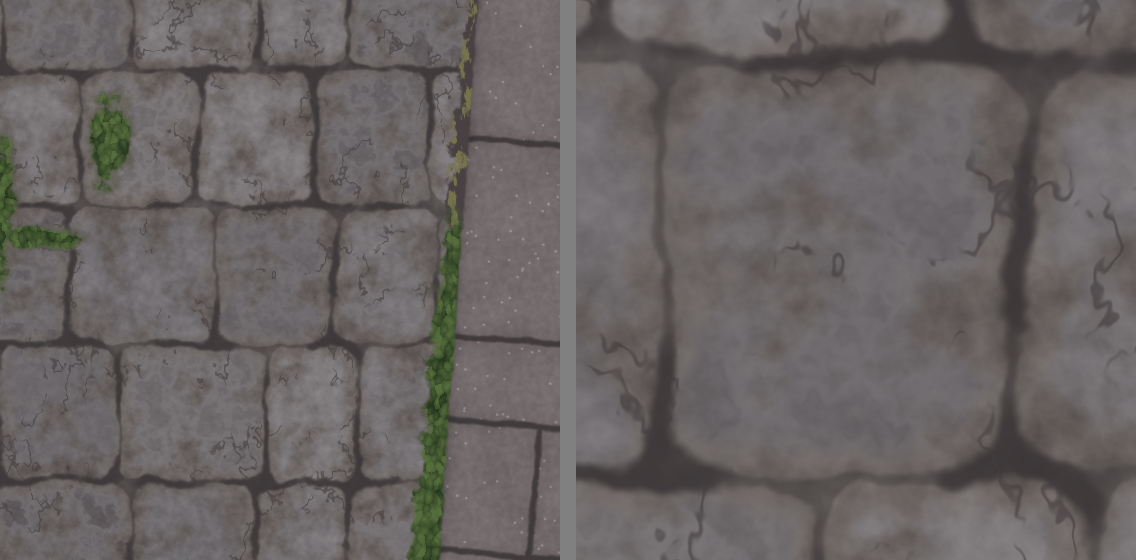
Left: the whole. Right: its middle third, enlarged.
A Shadertoy shader for this texture:

```glsl
// Worn grey cobbles in uneven courses, a mossy grass seam and smooth slabs at right.
// Stones are jittered rounded cells; layered sines give the wear and warped joints,
// and cellular noise gives the grit and the blades of grass.

#define COURSE_HEIGHT 0.245
#define STONE_WIDTH 0.215
#define CORNER_RADIUS 0.032
#define JOINT_WIDTH 0.0042
#define WARP_AMOUNT 0.012
#define SLATE vec3(0.395, 0.385, 0.405)
#define PALE vec3(0.520, 0.503, 0.510)
#define EARTH vec3(0.455, 0.423, 0.405)
#define SLAB vec3(0.455, 0.418, 0.424)
#define SOIL vec3(0.225, 0.205, 0.210)
#define GRASS_DARK vec3(0.150, 0.215, 0.120)
#define GRASS_LIGHT vec3(0.335, 0.425, 0.235)

float hash(vec2 p) {
    return fract(sin(dot(p, vec2(127.1, 311.7))) * 43758.5);
}

// Layered, turned sines: smooth blotches around zero
float waves(vec2 p) {
    float sum = 0.0, amp = 0.5;
    for (int i = 0; i < 5; i++) {
        p = mat2(0.8, 0.6, -0.6, 0.8) * p * 1.9 + 1.7;
        sum += amp * sin(p.x + 1.2 * sin(p.y * 0.7)) * cos(p.y + 1.2 * sin(p.x * 0.8));
        amp *= 0.58;
    }
    return sum;
}

// Cellular noise: distance to the nearest grain, and its random value
vec2 cells(vec2 p) {
    vec2 base = floor(p), best = vec2(9.0, 0.0);
    for (int y = -1; y <= 1; y++)
    for (int x = -1; x <= 1; x++) {
        vec2 id = base + vec2(x, y);
        float d = length(id + vec2(hash(id), hash(id + 37.0)) - p);
        if (d < best.x) best = vec2(d, hash(id + 71.0));
    }
    return best;
}

float stoneEdge(float i, float course) {
    return i + 0.4 * (hash(vec2(i, course)) - 0.5);
}

// Distance inside a cobble from its rounded outline, and the cobble's id
float cobble(vec2 p, out vec2 id) {
    float v = (p.y - 0.14) / COURSE_HEIGHT + 5.0;
    float course = floor(v);
    float u = p.x / STONE_WIDTH + hash(vec2(course, 5.0));
    float i = floor(u);
    if (u < stoneEdge(i, course)) i -= 1.0;
    else if (u > stoneEdge(i + 1.0, course)) i += 1.0;
    id = vec2(i, course);
    float side = min(u - stoneEdge(i, course), stoneEdge(i + 1.0, course) - u) * STONE_WIDTH;
    float bed = min(fract(v), 1.0 - fract(v)) * COURSE_HEIGHT;
    vec2 corner = max(CORNER_RADIUS - vec2(side, bed), 0.0);
    return CORNER_RADIUS - length(corner);
}

vec3 cobbleColor(vec2 p) {
    vec2 id;
    vec2 warp = vec2(waves(p * 11.0), waves(p * 11.0 + 40.0));
    float d = cobble(p + WARP_AMOUNT * warp, id);
    float blotch = waves(p * 17.0 + 9.0), fine = waves(p * 65.0), patches = waves(p * 9.0 + 23.0);

    // Stone face: own tone, worn patches and a few stained stones
    vec3 col = mix(SLATE, PALE, clamp(0.15 + 0.65 * hash(id + 3.0) + 0.5 * blotch, 0.0, 1.0));
    float stained = smoothstep(0.5, 0.9, hash(id + 19.0));
    col = mix(col, SOIL * 1.3, 0.6 * stained * smoothstep(0.08, 0.45, blotch + 0.3 * fine));
    col += 0.04 * fine;

    // Earth smeared over the rims, then broken dark joints
    float rim = 1.0 - smoothstep(0.006, 0.045, d + 0.035 * blotch);
    col = mix(col, EARTH + 0.11 * blotch + 0.05 * fine, 0.75 * rim);
    col *= 1.0 - 0.16 * exp(-max(d, 0.0) / 0.012);
    float open = smoothstep(-0.35, 0.15, patches);
    float width = JOINT_WIDTH * (0.65 + 0.7 * open);
    float line = 1.0 - smoothstep(width * 0.3, width * 1.8, d);
    col = mix(col, SOIL, line * (0.35 + 0.5 * open));

    // Short chipped cracks, mostly near the rims
    float ridge = abs(waves(p * vec2(14.0, 11.0) + 61.0));
    float crack = (1.0 - smoothstep(0.008, 0.065, ridge)) * smoothstep(0.12, 0.35, patches + 0.25 * rim);
    return mix(col, SOIL * 1.15, 0.6 * crack);
}

vec3 slabColor(vec2 p) {
    vec3 col = SLAB + 0.028 * waves(p * 13.0) + 0.03 * waves(p * 90.0);
    vec2 grit = cells(p * 85.0);
    col += 0.13 * step(0.91, grit.y) * (1.0 - smoothstep(0.08, 0.3, grit.x));

    // Slightly tilted bed joints and one upright joint
    float y = p.y + 0.08 * (p.x - 0.82) + 0.004 * waves(p * 20.0);
    float beds[4] = float[4](0.755, 0.4, 0.25, 0.015);
    float d = 1.0;
    for (int i = 0; i < 4; i++) d = min(d, abs(y - beds[i]));
    float upright = abs(p.x - 0.944 - 0.09 * p.y + 0.004 * waves(p * 20.0));
    if (y < beds[2]) d = min(d, upright);
    col *= 1.0 - 0.12 * exp(-d / 0.012);
    return mix(col, SOIL, 0.85 * (1.0 - smoothstep(0.002, 0.0085, d)));
}

vec3 grassColor(vec2 p) {
    vec2 lean = p + 0.008 * vec2(waves(p * 25.0), waves(p * 25.0 + 8.0));
    vec2 blade = cells(lean * vec2(90.0, 58.0));
    float lit = 0.75 * blade.y + 0.5 - 0.65 * blade.x + 0.25 * waves(p * 30.0);
    return mix(GRASS_DARK, GRASS_LIGHT, clamp(lit, 0.0, 1.0));
}

float tuft(vec2 p, vec2 center, vec2 size) {
    return 1.0 - length((p - center) / size);
}

void mainImage(out vec4 fragColor, in vec2 fragCoord) {
    vec2 p = fragCoord / iResolution.xy;
    float ragged = waves(p * 32.0);
    vec3 col = cobbleColor(p);

    // Seam between cobbles and slabs: soil above, grass below
    float slabEdge = 0.783 + 0.07 * p.y + 0.003 * ragged;
    float seamEdge = slabEdge - 0.052 + 0.035 * p.y + 0.012 * ragged;
    float seam = smoothstep(-0.004, 0.006, p.x - seamEdge);
    vec3 straw = mix(SOIL * 1.25, vec3(0.46, 0.45, 0.30), smoothstep(0.1, 0.4, waves(p * vec2(55.0, 22.0))));
    vec3 grass = grassColor(p);
    float grown = 1.0 - smoothstep(0.58, 0.63, p.y + 0.03 * ragged);
    col = mix(col, mix(straw, grass, grown), seam);

    // Grass tufts sprouting from the left joints, with an olive fringe
    float growth = tuft(p, vec2(0.195, 0.755), vec2(0.035, 0.085));
    growth = max(growth, tuft(p, vec2(0.0, 0.63), vec2(0.025, 0.12)));
    growth = max(growth, tuft(p, vec2(0.06, 0.575), vec2(0.08, 0.02))) + 0.5 * ragged;
    col = mix(col, vec3(0.35, 0.35, 0.29), 0.65 * smoothstep(-0.4, 0.05, growth));
    col = mix(col, grass, smoothstep(-0.05, 0.25, growth));

    // Slabs cover everything right of the seam
    float slab = smoothstep(-0.002, 0.004, p.x - slabEdge);
    vec3 paving = slabColor(p) * (1.0 - 0.2 * exp(-max(p.x - slabEdge, 0.0) / 0.008));
    fragColor = vec4(mix(col, paving, slab), 1.0);
}
```
